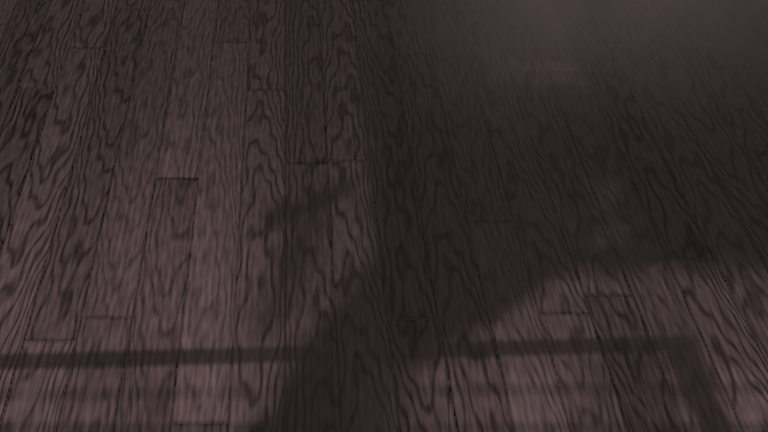
Write a WebGL 2 fragment shader that draws this texture.

```glsl
#version 300 es
precision highp float;
// Dark oak floorboards receding upward, crossed by soft tree and railing shadows.
// Boards are a perspective grid; grain is contour lines of a parabolic field bent
// by layered sines, pores are stretched cellular noise, shadows are blurred shapes.
uniform vec2 u_resolution;
out vec4 fragColor;

float hash(vec2 p) {
  p = fract(p * vec2(0.1031, 0.1137));
  p += dot(p, p.yx + 33.33);
  return fract((p.x + p.y) * p.x * 17.0);
}

// Distance to the nearest jittered cell point
float cellular(vec2 p) {
  vec2 cell = floor(p);
  float nearest = 2.0;
  for (int j = -1; j <= 1; j++)
    for (int i = -1; i <= 1; i++) {
      vec2 c = cell + vec2(i, j);
      vec2 point = c + vec2(hash(c), hash(c + 41.7));
      nearest = min(nearest, length(p - point));
    }
  return nearest;
}

// Rotated, layered sines, roughly -1 to 1
float ripple(vec2 p) {
  float sum = 0.0, amp = 0.5;
  for (int i = 0; i < 4; i++) {
    sum += amp * sin(p.x + 1.3 * sin(p.y)) * cos(p.y * 0.8);
    p = mat2(1.2, 1.5, -1.5, 1.2) * p + 2.1;
    amp *= 0.6;
  }
  return sum;
}

float capsule(vec2 p, vec2 a, vec2 b) {
  vec2 ab = b - a;
  return length(p - a - ab * clamp(dot(p - a, ab) / dot(ab, ab), 0.0, 1.0));
}

// 1 within the radius, fading over the blur
float soft(float d, float radius, float blur) {
  return 1.0 - smoothstep(radius - blur, radius + blur, d);
}

// Sunlight reaching the floor, 0 to 1
float sunlight(vec2 p) {
  vec2 q = p + 0.024 * vec2(ripple(p * 14.0), ripple(p.yx * 17.0 + 3.0));

  // Left pool of light, cut by the trunk and its leaning lower edge
  float edge = min(0.86, 0.58 + 0.68 * q.y);
  float left = soft(q.x, edge, 0.045);
  left *= mix(0.56, 0.20, smoothstep(0.1, 1.0, p.y));
  left *= 1.0 - 0.35 * smoothstep(0.45, 0.8, p.x);
  left += 0.14 * soft(length((p - vec2(0.37, 0.38)) * vec2(1.0, 0.4)), 0.08, 0.09);

  // Leafy branch reaching into the left pool
  float branch = soft(capsule(q, vec2(0.80, 0.56), vec2(0.64, 0.50)), 0.028, 0.026);
  branch = max(branch, 0.8 * soft(capsule(q, vec2(0.71, 0.48), vec2(0.60, 0.25)), 0.035, 0.04));
  left *= 1.0 - 0.8 * branch;

  // Lower right pool with a slanted upper edge
  float top = min(0.17 + 0.63 * (q.x - 1.0), 0.37);
  float right = 0.36 * soft(q.y, top, 0.04) * smoothstep(0.88, 1.05, q.x);
  right += 0.17 * smoothstep(0.80, 1.0, p.x) * soft(p.y, 0.15, 0.05);
  right *= 1.0 - 0.45 * soft(abs(p.x - 1.47), 0.12, 0.06) * soft(p.y, 0.18, 0.03);

  // Dappled specks leaking through the foliage
  float dapple = smoothstep(0.25, 0.75, ripple(p * vec2(9.0, 13.0) + 1.0));
  right += 0.13 * dapple * smoothstep(0.95, 1.5, p.x) * smoothstep(0.3, 0.45, p.y);

  // Railing: long bar, leaning post and faint lower bars
  float bar = abs(p.y - 0.162 - 0.027 * p.x);
  float rail = soft(bar, 0.018, 0.009) * soft(p.x, 1.6, 0.02);
  rail = max(rail, soft(capsule(p, vec2(1.58, 0.19), vec2(1.68, -0.05)), 0.035, 0.015));
  float lower = soft(abs(p.y - 0.085 - 0.01 * p.x), 0.014, 0.012);
  lower = max(lower, soft(p.y, 0.022, 0.01));
  float light = (left + right) * (1.0 - 0.8 * rail);
  return light * (1.0 - 0.3 * lower);
}

void main() {
  vec2 p = gl_FragCoord.xy / u_resolution.y;

  // Perspective board coordinates
  float depth = 2.39 - p.y;
  float across = 18.0 * (p.x - 0.66) / depth;
  float along = 3.6 / depth;
  float board = floor(across);
  float seed = hash(vec2(board + 60.0, 7.0));
  float len = along / 0.9 + seed * 5.0;
  float plank = hash(vec2(board + 60.0, floor(len) + 11.0));
  float a = fract(across) - 0.5;

  // Cathedral grain: parabolas and ovals from a bent contour field
  float bend = a + 0.14 * sin(along * 7.0 + plank * 40.0) + 0.6 * (plank - 0.5);
  float field = 7.0 * bend * bend + 2.4 * sin(along * 4.5 + plank * 30.0);
  field += 0.25 * sin(along * 31.0 + a * 9.0) + 0.14 * sin(along * 67.0 - a * 15.0 + seed * 9.0);
  float ring = 0.5 + 0.5 * sin(6.283 * field);
  float grain = pow(ring, 3.0) * (1.0 - smoothstep(0.25, 0.8, fwidth(field)));
  grain *= 0.45 + 0.55 * seed;

  // Pores, streaks and seams
  float pores = cellular(vec2(across * 13.0, along * 32.0)) - 0.5;
  float streak = sin(across * 47.0 + 2.0 * sin(along * 9.0 + seed * 20.0));
  float seam = soft(0.5 - abs(a), 0.025, 0.025);
  float joint = fract(len);
  seam = max(seam, 0.7 * soft(min(joint, 1.0 - joint), 0.004, 0.004));

  // Wood tone under sun and shade
  float light = sunlight(p);
  float glint = soft(length((p - vec2(0.485, 0.10)) * vec2(1.0, 0.55)), 0.02, 0.025);
  light += 0.3 * glint * ring;
  vec3 color = mix(vec3(0.155, 0.133, 0.128), vec3(0.44, 0.345, 0.355), light);
  float haze = smoothstep(0.62, 1.05, p.y) * smoothstep(0.75, 1.3, p.x);
  float texture_ = 0.20 * (plank - 0.5) + 0.28 * pores + 0.05 * streak;
  texture_ -= 0.42 * grain + 0.28 * seam;
  color *= 1.06 + texture_ * mix(0.55, 1.0, smoothstep(0.0, 0.3, light)) * (1.0 - 0.8 * haze);

  // Pale reflection at the upper right
  color += vec3(0.115, 0.105, 0.105) * haze * (0.85 + 0.3 * ripple(p * 5.0));
  fragColor = vec4(color, 1.0);
}
```
